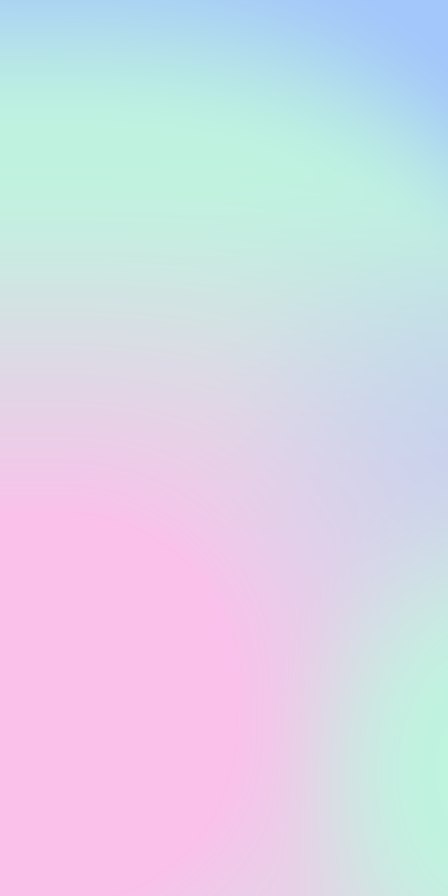
Reproduce this background procedurally as a WebGL 1 fragment shader.

```glsl
precision highp float;
// Soft pastel mesh gradient: blue sky corner, mint band, rose blob and a mint glow.

uniform vec2 u_resolution;

// Signed distance to a box with rounded corners.
float roundedBox(vec2 p, vec2 halfSize, float radius) {
    vec2 q = abs(p) - halfSize + radius;
    return length(max(q, 0.0)) + min(max(q.x, q.y), 0.0) - radius;
}

void main() {
    vec2 uv = gl_FragCoord.xy / u_resolution;
    float x = uv.x;
    float depth = 1.0 - uv.y; // 0 at the top, 1 at the bottom

    vec3 mint = vec3(0.75, 0.955, 0.875);
    vec3 rose = vec3(0.98, 0.755, 0.92);
    vec3 blue = vec3(0.64, 0.78, 0.98);

    // Rose blob with a flat core and a long falloff, over a faint rose haze
    float blobDistance = roundedBox(vec2(x, 2.0 * depth - 1.58), vec2(0.52, 0.43), 0.38);
    float blob = exp(-3.5 * max(blobDistance, 0.0)) * smoothstep(0.1, 0.35, depth);
    float haze = 0.46 * smoothstep(0.18, 0.55, depth);
    float roseAmount = mix(haze, 1.0, blob);

    // Mint glow at the lower right pushes the rose back
    float glow = 1.0 - smoothstep(0.2, 1.0, length(vec2(x - 1.08, depth - 0.86) / vec2(0.5, 0.36)));
    vec3 color = mix(mint, rose, roseAmount * (1.0 - glow));

    // Pale blue along the right edge
    float edgeOffset = (depth - 0.48) / 0.2;
    float edgeTint = 0.36 * smoothstep(0.4, 1.1, x) * exp(-edgeOffset * edgeOffset);
    color = mix(color, blue, edgeTint * (1.0 - glow));

    // Blue sky, reaching lower toward the right corner
    float sky = 1.0 - smoothstep(-0.09, 0.16, depth - 0.14 * x * x * x);
    color = mix(color, blue, sky);

    gl_FragColor = vec4(color, 1.0);
}
```
